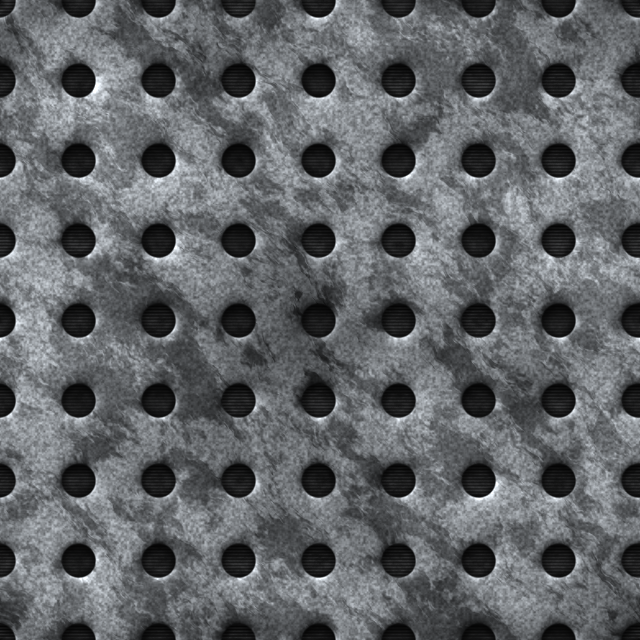
Give the GLSL for this texture, as a WebGL 1 fragment shader.

```glsl
precision highp float;
// Worn steel sheet punched with an 8 by 8 square grid of round holes.
// Wrapping value noise stains the metal along a diagonal; each hole has a
// shaded upper-left lip, a bright lower-right lip and a ribbed dark floor.
uniform vec2 u_resolution;

const float REPEATS = 8.0;          // holes across and down
const float HOLE_RADIUS = 0.212;    // in cell units
const float RIBS = 25.0;            // floor ribs per cell
const vec2 GRID_SHIFT = vec2(-0.015, -0.01);
const vec2 LIT_SIDE = vec2(0.6, -0.8);
const vec3 STEEL_TINT = vec3(0.970, 1.0, 1.030);
const vec3 FLOOR_TINT = vec3(0.99, 1.0, 1.02);
const float STEEL_TONE = 0.385;
const float DRIFT = 0.035;          // slow change over the sheet
const float CLOUDS = 0.52;
const float FLAKES = 0.21;
const float GRAIN = 0.40;
const float TAU = 6.2831853;

float hash(vec2 p) {
  vec3 q = fract(vec3(p.xyx) * 0.1031);
  q += dot(q, q.yzx + 33.33);
  return fract((q.x + q.y) * q.z);
}

// Value noise that wraps after "period" lattice cells.
float noise(vec2 p, vec2 period) {
  vec2 i = floor(p);
  vec2 f = fract(p);
  f = f * f * (3.0 - 2.0 * f);
  vec2 a = mod(i, period);
  vec2 b = mod(i + 1.0, period);
  float low = mix(hash(a), hash(vec2(b.x, a.y)), f.x);
  float high = mix(hash(vec2(a.x, b.y)), hash(b), f.x);
  return mix(low, high, f.y);
}

float fbm(vec2 p, vec2 frequency, float gain) {
  float sum = 0.0;
  float total = 0.0;
  float weight = 1.0;
  for (int octave = 0; octave < 5; octave++) {
    sum += weight * noise(p * frequency, frequency);
    total += weight;
    weight *= gain;
    frequency *= 2.0;
  }
  return sum / total;
}

// Brightness of the bare stained sheet.
float steelTone(vec2 uv) {
  vec2 warp = vec2(fbm(uv, vec2(9.0), 0.6), fbm(uv + 0.37, vec2(9.0), 0.6)) - 0.5;
  vec2 bent = uv + 0.055 * warp;
  vec2 slant = vec2(bent.x + bent.y, bent.x - bent.y);
  float clouds = fbm(slant, vec2(4.0, 3.0), 0.6) - 0.5;
  float flakes = smoothstep(0.40, 0.60, fbm(slant + 0.21, vec2(17.0, 8.0), 0.78));
  float grain = 0.6 * noise(uv * 230.0, vec2(230.0))
              + 0.4 * noise(uv * 390.0, vec2(390.0)) - 0.5;
  float drift = cos(TAU * uv.x) - 0.7 * sin(TAU * uv.y);
  float tone = STEEL_TONE + DRIFT * drift + CLOUDS * clouds + FLAKES * (flakes - 0.5);
  return max(tone, 0.13) * (1.0 + GRAIN * 1.7 * grain);
}

// Brightness of the ribbed floor seen through a hole.
float floorTone(vec2 uv, vec2 local, vec2 cell, float edge) {
  float wear = fbm(uv, vec2(48.0, 60.0), 0.7);
  float strength = mix(0.05, 0.13, hash(mod(cell, REPEATS) + 5.0));
  float ribs = 0.5 + 0.5 * cos(TAU * RIBS * local.y);
  float depth = smoothstep(0.0, 0.11, -edge);
  float fall = smoothstep(HOLE_RADIUS, -0.08, local.y);
  float tone = 0.045 + 0.09 * wear * fall + strength * ribs * wear * 1.6;
  return tone * mix(0.5, 1.0, depth) * mix(0.65, 1.0, fall);
}

void main() {
  vec2 uv = gl_FragCoord.xy / u_resolution;
  float pixel = REPEATS / min(u_resolution.x, u_resolution.y);

  // Holes are centred on the corners of the canvas grid.
  vec2 grid = uv * REPEATS - GRID_SHIFT;
  vec2 cell = floor(grid + 0.5);
  vec2 local = grid - cell;
  float radius = length(local);
  float edge = radius - HOLE_RADIUS;
  float facing = dot(local / max(radius, 0.001), LIT_SIDE);
  float outside = max(edge, 0.0);

  // Sheet with its pressed lip: shade on one side, worn shine on the other.
  float steel = steelTone(uv);
  float chips = fbm(uv, vec2(40.0), 0.65);
  float shade = exp(-outside / 0.065) * smoothstep(0.25, -0.65, facing);
  float shine = exp(-outside / 0.055) * smoothstep(-0.15, 0.85, facing);
  steel *= 1.0 - 0.72 * shade;
  steel += 0.62 * shine * smoothstep(0.15, 0.75, chips);

  // Slight darkening toward the canvas border.
  vec2 border = min(uv, 1.0 - uv);
  steel *= mix(0.86, 1.0, smoothstep(0.0, 0.06, min(border.x, border.y)));

  float inner = floorTone(uv, local, cell, edge);
  float blur = max(pixel, 0.014);
  float cover = smoothstep(-blur, blur, edge);
  vec3 color = mix(inner * FLOOR_TINT, steel * STEEL_TINT, cover);
  gl_FragColor = vec4(clamp(color, 0.0, 1.0), 1.0);
}
```
